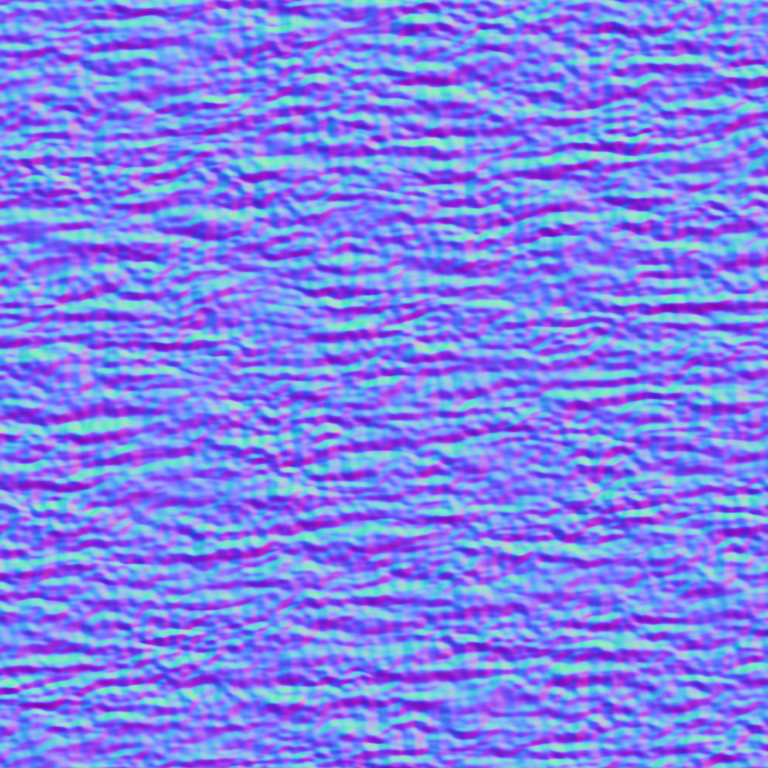
A three.js fragment shader for this texture map:

```glsl
// Tangent-space normal map of a rough, bark-like surface with long flat ridges.
// A height field is summed from stretched gradient noise (streaks, creases,
// ripples, grain) on warped coordinates; its slopes become the normal colour.

#define STREAK_CELLS vec2(7.0, 45.0)
#define CREASE_CELLS vec2(9.0, 33.0)
#define RIPPLE_CELLS vec2(21.0, 66.0)
#define GRAIN_CELLS  vec2(62.0, 84.0)
#define STREAK_SLOPE 0.36
#define CREASE_SLOPE 0.34
#define RIPPLE_SLOPE 0.28
#define GRAIN_SLOPE  0.32
#define RELIEF 1.6
#define TILT 0.02
#define WAVER 0.010
#define SOFTNESS 0.0016

varying vec2 vUv;

// Random unit direction for a lattice point
vec2 randomDirection(vec2 cell) {
  vec3 q = fract(cell.xyx * vec3(0.1031, 0.1030, 0.0973));
  q += dot(q, q.yzx + 33.33);
  return normalize(fract((q.xx + q.yz) * q.zy) * 2.0 - 0.9999);
}

float gradientNoise(vec2 p) {
  vec2 cell = floor(p);
  vec2 f = fract(p);
  vec2 w = f * f * f * (f * (f * 6.0 - 15.0) + 10.0);
  float a = dot(randomDirection(cell), f);
  float b = dot(randomDirection(cell + vec2(1.0, 0.0)), f - vec2(1.0, 0.0));
  float c = dot(randomDirection(cell + vec2(0.0, 1.0)), f - vec2(0.0, 1.0));
  float d = dot(randomDirection(cell + 1.0), f - 1.0);
  return mix(mix(a, b, w.x), mix(c, d, w.x), w.y);
}

// Slant a layer so that its features climb to the right
vec2 slant(vec2 p, float amount) {
  return vec2(p.x, p.y - amount * p.x);
}

float surfaceHeight(vec2 p) {
  // Bend the ridges broadly, then make their edges wobble
  vec2 q = slant(p, TILT);
  q.y += WAVER * gradientNoise(p * vec2(6.0, 9.0) + 71.0);
  q.y += 0.35 * WAVER * gradientNoise(p * vec2(29.0, 33.0) + 113.0);

  // Each layer is divided by its frequency, so its weight is a slope
  float streak = gradientNoise(q * STREAK_CELLS + 17.0);
  float height = STREAK_SLOPE * streak / STREAK_CELLS.y;

  float crease = gradientNoise(q * CREASE_CELLS + 43.0);
  height += CREASE_SLOPE * sqrt(crease * crease + 0.003) / CREASE_CELLS.y;

  float ripple = gradientNoise(slant(q, 0.06) * RIPPLE_CELLS + 89.0);
  height += RIPPLE_SLOPE * ripple / RIPPLE_CELLS.y;

  // Grain fades on some of the plates
  float roughness = 1.0 + 0.8 * gradientNoise(p * vec2(7.0, 15.0) + 151.0);
  float grain = gradientNoise(slant(q, 0.04) * GRAIN_CELLS + 29.0);
  height += GRAIN_SLOPE * roughness * grain / GRAIN_CELLS.y;
  return height * RELIEF;
}

void main() {
  // Central differences give the slope in canvas units
  vec2 stepX = vec2(SOFTNESS, 0.0);
  vec2 stepY = vec2(0.0, SOFTNESS);
  vec2 slope = vec2(
    surfaceHeight(vUv + stepX) - surfaceHeight(vUv - stepX),
    surfaceHeight(vUv + stepY) - surfaceHeight(vUv - stepY)
  ) / (2.0 * SOFTNESS);

  vec3 normal = normalize(vec3(-slope, 1.0));
  gl_FragColor = vec4(normal * 0.5 + 0.5, 1.0);
}
```
